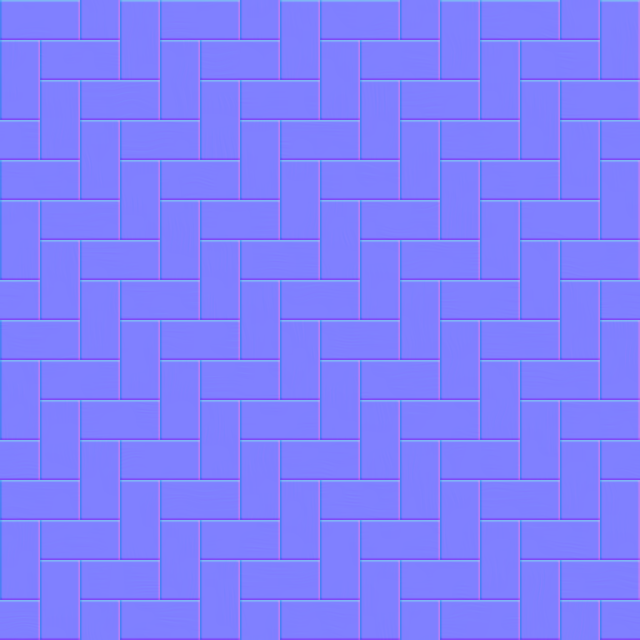
Write a Shadertoy shader that draws this texture map.

```glsl
// Tangent-space normal map of a herringbone floor of 2:1 bricks.
// A diagonal cell index picks each brick; a rounded-box distance gives its
// bevel, and stretched value noise adds faint grain along its length.

const float CELLS       = 16.0;    // brick widths across and down the canvas
const float BEVEL_INNER = 0.015;   // full slope up to here, in brick widths
const float BEVEL_OUTER = 0.07;    // flat beyond here; also the corner radius
const float BEVEL_TILT  = 0.42;    // sideways part of the normal on the bevel
const float GRAIN_TILT  = 0.0012;  // height scale of the surface grain
const vec2  GRAIN_FREQ  = vec2(1.3, 22.0); // along and across the brick
const float GRAIN_WARP  = 0.18;    // bending of the grain lines
const float GRAIN_STEP  = 0.01;    // offset for the grain slope
const int   AA          = 2;       // subsamples per axis

float hash(vec2 p) {
    vec3 h = fract(p.xyx * vec3(0.1031, 0.1030, 0.0973));
    h += dot(h, h.yzx + 33.33);
    return fract((h.x + h.y) * h.z);
}

float valueNoise(vec2 p) {
    vec2 i = floor(p);
    vec2 f = fract(p);
    f = f * f * (3.0 - 2.0 * f);
    float low  = mix(hash(i), hash(i + vec2(1.0, 0.0)), f.x);
    float high = mix(hash(i + vec2(0.0, 1.0)), hash(i + 1.0), f.x);
    return mix(low, high, f.y);
}

// Fine bent lines that surface only in scattered patches.
float grainHeight(vec2 q, vec2 seed) {
    q.y += GRAIN_WARP * valueNoise(q * 1.7 + seed.yx);
    float lines = valueNoise(q * GRAIN_FREQ + seed);
    float cover = smoothstep(0.4, 0.85, valueNoise(q * 2.3 + seed + 31.0));
    return lines * cover;
}

// Slope of the grain, with q.x running along the brick.
vec2 grainSlope(vec2 q, vec2 seed) {
    float here = grainHeight(q, seed);
    float dx = grainHeight(q + vec2(GRAIN_STEP, 0.0), seed) - here;
    float dy = grainHeight(q + vec2(0.0, GRAIN_STEP), seed) - here;
    return vec2(dx, dy) / GRAIN_STEP;
}

// Outward tilt of the rounded edge; v is measured from the brick centre.
vec2 bevelTilt(vec2 v, vec2 extent) {
    vec2 q = abs(v) - extent + BEVEL_OUTER;
    vec2 outward = max(q, 0.0);
    float inside = BEVEL_OUTER - length(outward);
    float slope = 1.0 - smoothstep(BEVEL_INNER, BEVEL_OUTER, inside);
    return sign(v) * normalize(outward + 1e-5) * slope * BEVEL_TILT;
}

vec3 herringboneNormal(vec2 p) {
    // Diagonal index: 0, 1 = left, right half; 2, 3 = lower, upper half
    vec2 cell = floor(p);
    float part = mod(cell.x + cell.y + 1.0, 4.0);
    bool lying = part < 1.5;
    vec2 origin = cell - (lying ? vec2(part, 0.0) : vec2(0.0, part - 2.0));
    vec2 size = lying ? vec2(2.0, 1.0) : vec2(1.0, 2.0);
    vec2 local = p - origin;

    // Separate grain for each brick, wrapping at the canvas edges
    vec2 id = mod(origin, CELLS);
    vec2 seed = 90.0 * vec2(hash(id + 3.0), hash(id + 57.0));
    vec2 slope = grainSlope(lying ? local : local.yx, seed);
    slope = lying ? slope : slope.yx;

    vec2 tilt = bevelTilt(local - 0.5 * size, 0.5 * size) - slope * GRAIN_TILT;
    return vec3(tilt, sqrt(max(1.0 - dot(tilt, tilt), 0.0)));
}

void mainImage(out vec4 fragColor, in vec2 fragCoord) {
    vec3 normal = vec3(0.0);
    for (int y = 0; y < AA; y++) {
        for (int x = 0; x < AA; x++) {
            vec2 offset = (vec2(x, y) + 0.5) / float(AA) - 0.5;
            normal += herringboneNormal((fragCoord + offset) / iResolution.xy * CELLS);
        }
    }
    normal /= float(AA * AA);
    fragColor = vec4(0.5 + 0.5 * normal, 1.0);
}
```
